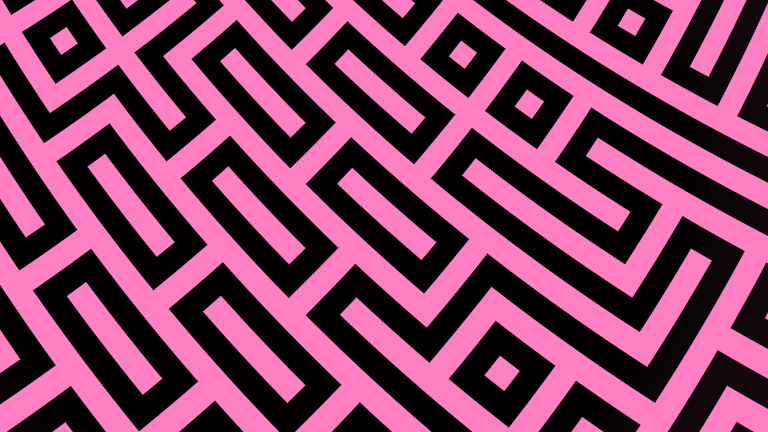
Give the GLSL for this pattern, as a WebGL 2 fragment shader.

```glsl
#version 300 es
precision highp float;

uniform vec2 u_resolution;
out vec4 outColor;

const vec3 PINK = vec3(1.0, 0.5, 0.76);
const vec3 BLACK = vec3(0.008, 0.0, 0.002);
const vec3 HAZE = vec3(0.07, 0.035, 0.05);

const vec2 POLE = vec2(0.7106, 3.808);     // centre of the bend, in canvas heights
const float CELLS_PER_RADIAN = 22.3;
const vec2 GRID_SHIFT = vec2(1.27, -24.174);

bool isOdd(int n) {
    return (n & 1) == 1;
}

// Log-polar grid: columns fan out from the pole, rows grow away from it
vec2 bentGrid(vec2 fromPole) {
    vec2 polar = vec2(atan(fromPole.x, -fromPole.y), log(length(fromPole)));
    return polar * CELLS_PER_RADIAN + GRID_SHIFT;
}

// Chooses which diagonal a tile follows
bool isRising(ivec2 tile) {
    int i = tile.x;
    int j = tile.y;
    int diagonal = i - j;

    // Closed squares
    if (i < -1 && j < 1) return isOdd(diagonal);

    // Stepped long bands
    if (i > 3 && j < 2) return diagonal % 3 == 1 || i > 7;

    // Hooks and nested corners
    if (i > 2 && j > 2 && i + j > 6)
        return i == 6 || diagonal == 3 || diagonal == -1;

    // Rows of bricks
    return isOdd(i) && isOdd(j);
}

// 1 on the stripes along the tile's diagonal, 0 between them
float diagonalStripes(vec2 local, bool rising, float softness) {
    float d = rising ? abs(local.x + local.y - 1.0) : abs(local.x - local.y);
    return smoothstep(-softness, softness, abs(d - 0.5) - 0.25);
}

void main() {
    vec2 p = gl_FragCoord.xy / u_resolution.y;
    vec2 fromPole = p - POLE;

    // Maze of diagonal tiles
    vec2 grid = bentGrid(fromPole);
    vec2 tile = floor(grid);
    float pixelInCells = CELLS_PER_RADIAN / (length(fromPole) * u_resolution.y);
    float stripe = diagonalStripes(grid - tile, isRising(ivec2(tile)), pixelInCells);

    // Faint haze over the dark parts near the border
    float haze = smoothstep(0.75, 1.1, distance(p, vec2(0.75, 0.6)));
    vec3 ground = mix(BLACK, HAZE, haze);

    outColor = vec4(mix(ground, PINK, stripe), 1.0);
}
```
